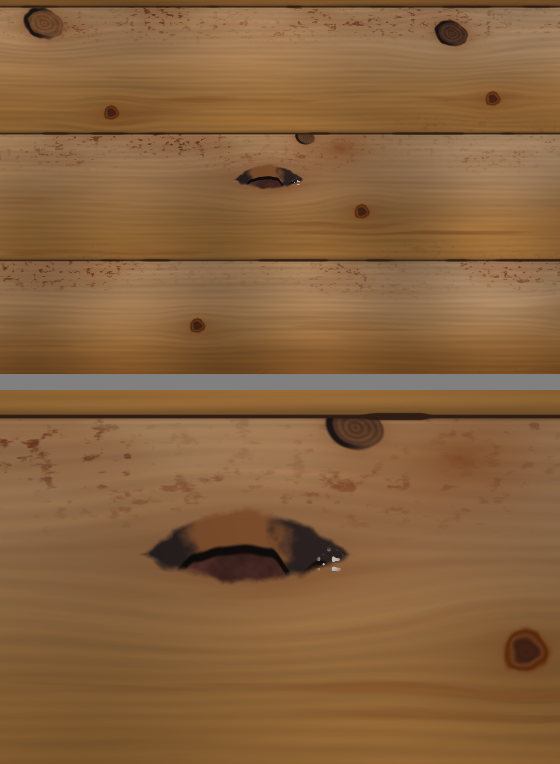
Top, the full canvas; bottom, a detail of the centre.
A Shadertoy shader for this texture:

```glsl
// Knotty pine cladding: wide horizontal boards split by thin dark seams.
// Stretched noise makes the grain, which bends around pairs of knots placed
// per board; saw speckle, soft shadows and one torn knot add the wear.

float hash(vec2 p) {
    return fract(sin(dot(p, vec2(127.1, 311.7))) * 43758.55);
}

float noise(vec2 p) {
    vec2 i = floor(p), f = fract(p);
    f = f * f * (3.0 - 2.0 * f);
    return mix(mix(hash(i), hash(i + vec2(1, 0)), f.x),
               mix(hash(i + vec2(0, 1)), hash(i + vec2(1, 1)), f.x), f.y);
}

float fbm(vec2 p) {
    float sum = 0.0, amp = 0.5;
    for (int i = 0; i < 4; i++) {
        sum += amp * noise(p);
        p = p * 2.03 + 17.3;
        amp *= 0.5;
    }
    return sum / 0.94;
}

const float PITCH = 0.339;
const float BASE = -0.035;

// Centres of a large knot (xy) and the small one to its lower right (zw)
vec4 knotPair(float board, float k) {
    float odd = mod(board, 2.0);
    float x = 0.118 + 1.09 * k + fract(0.6 * board);
    vec2 heights = vec2(0.867 - 0.08 * k - 0.23 * board,
                        0.16 + 0.11 * k + 0.16 * board + 0.06 * odd);
    heights = BASE + PITCH * (2.0 - board + heights);
    float gap = 0.18 - 0.07 * k + 0.055 * odd + 0.015 * board;
    return vec4(x, heights.x, x + gap, heights.y);
}

// Grain shift that spreads the lines apart around a knot
float bend(vec2 d, vec2 size) {
    d /= size;
    return d.y * size.y * exp(-dot(d, d));
}

vec3 smallKnot(vec3 col, vec2 d) {
    float q = length(d * vec2(1.0, 1.05)) / 0.022 + 0.3 * (noise(d * 110.0) - 0.5);
    col = mix(col, vec3(0.46, 0.25, 0.10), 0.6 * exp(-length(d / vec2(0.042, 0.021))));
    col = mix(col, vec3(0.43, 0.23, 0.10) + 0.05 * sin(q * 14.0), smoothstep(1.1, 0.8, q));
    return mix(col, vec3(0.25, 0.13, 0.08), 0.9 * smoothstep(0.72, 0.4, q));
}

vec3 largeKnot(vec3 col, vec2 d, float size, float dark) {
    vec2 r = mat2(0.94, 0.34, -0.34, 0.94) * d;
    float q = length(r / vec2(1.0, 0.72)) / size + 0.12 * (noise(d * 70.0) - 0.5);
    col = mix(col, vec3(0.48, 0.28, 0.14), 0.45 * exp(-2.0 * max(q - 0.9, 0.0)));
    vec3 heart = mix(vec3(0.43, 0.28, 0.17), vec3(0.28, 0.18, 0.13), dark);
    heart += 0.025 * sin(q * 24.0) + 0.08 * (fbm(d * 90.0) - 0.5);
    col = mix(col, heart, smoothstep(1.05, 0.92, q));
    float rim = smoothstep(0.2, 0.05, abs(q - 0.93));
    return mix(col, vec3(0.10, 0.08, 0.08), rim * smoothstep(0.7, -0.5, d.x / size));
}

vec3 tornKnot(vec3 col, vec2 d) {
    float n = fbm(d * 55.0 + 4.0);
    float x = d.x / 0.093;
    float arch = 1.0 - x * x;
    float edge = max(d.y - 0.038 * arch, -d.y - 0.023 * arch) + 0.012 * (n - 0.5);
    col = mix(col, vec3(0.40, 0.20, 0.09), 0.75 * exp(-length(d / vec2(0.085, 0.025)) * 0.9));
    float inside = smoothstep(0.004, -0.004, edge);
    // Brown upper lip with charred shoulders, purple lower lip
    float crack = d.y + 0.007 + 0.035 * (noise(vec2(d.x * 45.0, 2.0)) - 0.5);
    float char = smoothstep(0.3, 0.55, abs(x + 0.1) + 0.35 * (n - 0.5));
    vec3 upper = mix(vec3(0.48, 0.30, 0.17), vec3(0.15, 0.12, 0.12), char);
    vec3 lower = vec3(0.28, 0.16, 0.14) * (0.6 + 0.7 * n);
    vec3 wound = mix(lower, upper, smoothstep(-0.003, 0.003, crack));
    wound = mix(wound, vec3(0.05, 0.04, 0.04), smoothstep(0.006, 0.002, abs(crack)));
    col = mix(col, wound, inside);
    // Glinting resin
    float resin = smoothstep(0.015, 0.006, length(d - vec2(0.075, -0.007)));
    return mix(col, vec3(0.75, 0.73, 0.70), resin * smoothstep(0.66, 0.8, noise(d * 230.0)));
}

void mainImage(out vec4 fragColor, in vec2 fragCoord) {
    vec2 p = fragCoord / iResolution.y;
    float px = 1.0 / iResolution.y;
    float rows = (p.y - BASE) / PITCH;
    float board = 2.0 - floor(rows), h = fract(rows);

    // Grain height, bent around the knots of this board
    float v = p.y;
    for (float k = 0.0; k < 2.0; k++) {
        vec4 c = knotPair(board, k);
        if (board < 1.5) v -= 0.75 * bend(p - c.xy, vec2(0.15, 0.075));
        v -= 0.7 * bend(p - c.zw, vec2(0.09, 0.045));
    }
    v += 0.012 * (noise(vec2(p.x * 2.5, v * 5.0 + board * 7.0)) - 0.5);
    vec2 g = vec2(p.x, v + board * 3.7);

    // Warm lower edge, paler and greyer upper edge
    vec3 col = mix(vec3(0.565, 0.395, 0.205), vec3(0.635, 0.49, 0.345), smoothstep(0.1, 0.85, h));
    col = mix(col, vec3(0.60, 0.51, 0.42), 0.4 * smoothstep(0.7, 1.4, p.x) * smoothstep(0.3, 0.8, h));
    col *= 1.0 + 0.15 * (fbm(g * vec2(1.5, 22.0)) - 0.5);
    col *= 1.0 + 0.13 * (fbm(g * vec2(5.0, 95.0)) - 0.5);
    col *= 1.0 + 0.025 * sin(g.y * 420.0 + 5.0 * noise(g * vec2(2.0, 20.0)));
    float streak = smoothstep(0.64, 0.85, fbm(g * vec2(2.2, 38.0) + 9.0));
    col = mix(col, vec3(0.45, 0.26, 0.12), 0.5 * streak * smoothstep(0.75, 0.2, h));

    // Rusty saw speckle, mostly along the upper edge
    float patches = smoothstep(0.42, 0.7, fbm(p * vec2(4.5, 11.0) + board * 5.0));
    float wear = patches * smoothstep(0.62, 0.95, h) + 0.3 * patches * smoothstep(0.2, 0.05, h);
    col = mix(col, vec3(0.50, 0.29, 0.16), 0.25 * wear);
    float speck = smoothstep(0.56, 0.8, fbm(p * vec2(85.0, 150.0)));
    col = mix(col, vec3(0.42, 0.22, 0.12), speck * (0.8 * wear + 0.2 * smoothstep(0.7, 0.95, h)));

    // Knots, clipped to their board
    for (float k = 0.0; k < 2.0 && board > -0.5; k++) {
        vec4 c = knotPair(board, k);
        if (board < 0.5) col = largeKnot(col, p - c.xy, 0.053 - 0.009 * k, k);
        else if (board < 1.5) col = tornKnot(col, p - c.xy);
        col = smallKnot(col, p - c.zw);
    }
    if (board == 1.0) {
        float stain = exp(-length((p - vec2(0.91, 0.605)) / vec2(0.07, 0.035)));
        col = mix(col, vec3(0.47, 0.25, 0.11), 0.75 * stain);
        col = largeKnot(col, p - vec2(0.816, 0.633), 0.026, 0.6);
    }

    // Soft shadows across the wall
    col *= 0.98 - 0.085 * cos((p.x - 0.09) * 12.8) * smoothstep(0.8, 0.4, p.y);
    col *= 0.91 + 0.18 * noise(p * vec2(3.0, 2.5) + 3.0);
    col *= mix(vec3(0.79, 0.72, 0.62), vec3(1.0), smoothstep(-0.04, 0.16, p.y));
    if (board < -0.5) col *= vec3(0.84, 0.82, 0.78);

    // Seams with a faint lit edge below
    float seam = (h - step(0.5, h)) * PITCH;
    col *= 1.0 + 0.12 * smoothstep(0.003, 0.0, abs(seam + 0.005));
    col *= 1.0 - 0.2 * smoothstep(0.012, 0.0, abs(seam));
    float width = 0.0016 + 0.0016 * smoothstep(0.62, 0.8, noise(p * vec2(14.0, 3.0)));
    col = mix(col, vec3(0.17, 0.10, 0.07), 0.95 * smoothstep(px, -px, abs(seam) - width));
    fragColor = vec4(col, 1.0);
}
```
